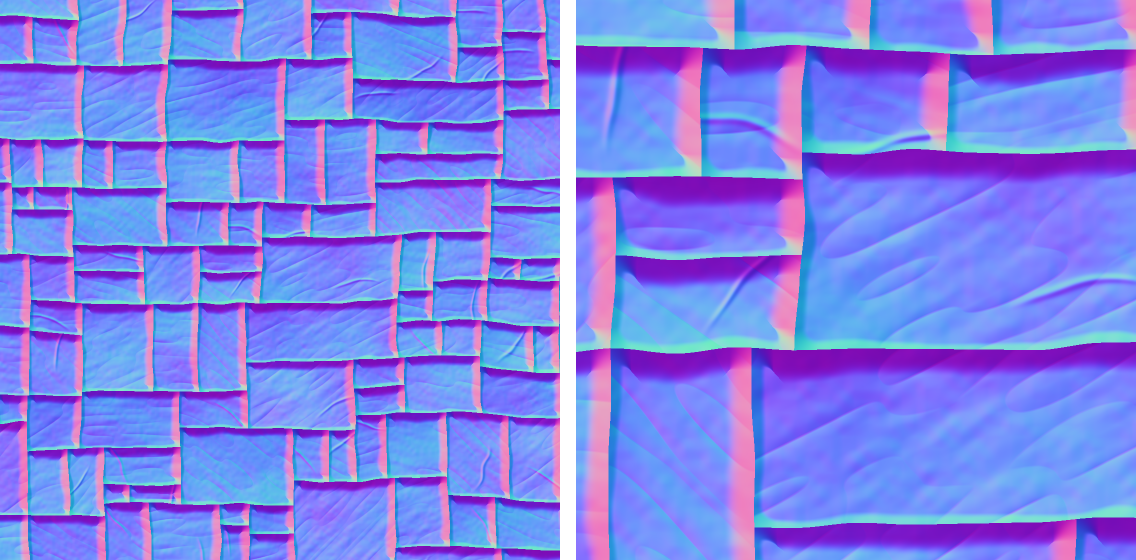
Left, the full canvas; right, a detail of the centre.
Give the GLSL for this texture map, as a Shadertoy shader.

```glsl
const vec2  GRID = vec2(6.0, 9.0);          // lattice of large blocks
const float JITTER = 0.36;                  // joint offset in lattice units
const vec2  SPLIT_CHANCE = vec2(0.50, 0.25);
const float MIN_SPLIT = 0.095;              // shortest side that may be split
const float CORNER = 0.013;                 // corner radius
const float WIDE_BEVEL = 0.0185;            // top and right edges
const float THIN_BEVEL = 0.0065;            // bottom and left edges
const float WIDE_STEEP = 1.65;
const float THIN_STEEP = 0.85;
const vec2  FACE_TILT = vec2(-0.14, 0.18);  // mean slope of the faces
const vec2  MOTTLE = vec2(-0.40, 1.00);     // broad undulation of the faces
const float GRAIN_HEIGHT = 0.0013;
const float CRACK_SHARE = 0.35;
const float CRACK_WIDTH = 0.0026;
const int   SAMPLES = 2;                    // per axis

float hash(vec2 p) {
    return fract(sin(dot(p, vec2(127.1, 311.7))) * 43758.5453);
}

float noise(vec2 p) {
    vec2 i = floor(p), f = fract(p);
    f = f * f * (3.0 - 2.0 * f);
    return mix(mix(hash(i), hash(i + vec2(1, 0)), f.x),
               mix(hash(i + vec2(0, 1)), hash(i + 1.0), f.x), f.y);
}

float fbm(vec2 p) {
    float sum = 0.0, amp = 0.533;
    for (int i = 0; i < 4; i++) {
        sum += amp * noise(p);
        p = mat2(1.6, 1.2, -1.2, 1.6) * p + 7.3;
        amp *= 0.5;
    }
    return sum;
}

float jointOffset(vec2 v) {
    return JITTER * (2.0 * hash(v + 11.0) - 1.0);
}

// Interlocking rectangles: lattice points carry vertical and horizontal joints in turn
void findBlock(vec2 p, out vec2 lo, out vec2 hi, out float id) {
    vec2 g = p * GRID;
    lo = vec2(0); hi = vec2(1); id = 0.0;
    for (int k = 0; k < 9; k++) {
        vec2 c = floor(g) + vec2(k % 3 - 1, k / 3 - 1);
        float sw = jointOffset(c), se = jointOffset(c + vec2(1, 0));
        float nw = jointOffset(c + vec2(0, 1)), ne = jointOffset(c + 1.0);
        bool even = mod(c.x + c.y, 2.0) < 0.5;
        vec2 a = c + (even ? vec2(sw, se) : vec2(nw, sw));
        vec2 b = c + 1.0 + (even ? vec2(ne, nw) : vec2(se, ne));
        if (all(greaterThanEqual(g, a)) && all(lessThan(g, b))) {
            lo = a / GRID; hi = b / GRID; id = hash(c + 3.7) * 50.0;
        }
    }
    // Split some blocks into smaller stones
    for (int k = 0; k < 2; k++) {
        vec2 size = hi - lo;
        int axis = size.x * (0.4 + hash(vec2(id, 1.3))) > size.y ? 0 : 1;
        if (size[axis] < MIN_SPLIT || hash(vec2(id, 2.9)) > SPLIT_CHANCE[k]) break;
        float cut = lo[axis] + size[axis] * mix(0.32, 0.68, hash(vec2(id, 4.1)));
        if (p[axis] < cut) { hi[axis] = cut; id += 1.37; }
        else { lo[axis] = cut; id += 2.71; }
    }
}

// Fine tooling marks, stretched along a direction of each stone
float grain(vec2 p, float id) {
    float a = 1.6 * (hash(vec2(id, 5.5)) - 0.5);
    vec2 q = mat2(cos(a), -sin(a), sin(a), cos(a)) * p + id;
    float ridge = 1.0 - abs(2.0 * noise(q * vec2(16, 60)) - 1.0);
    return GRAIN_HEIGHT * (noise(q * vec2(35, 100)) + ridge * ridge + 0.5 * noise(p * 140.0));
}

vec2 crackGradient(vec2 d, vec2 halfSize, float id) {
    float a = 6.2832 * hash(vec2(id, 6.1));
    vec2 n = vec2(cos(a), sin(a));
    vec2 o = d - halfSize * (1.5 * vec2(hash(vec2(id, 7.7)), hash(vec2(id, 8.3))) - 0.75);
    float along = dot(o, vec2(-n.y, n.x));
    float t = (dot(o, n) + 3.0 * along * along + 0.006 * (noise(d * 40.0 + id) - 0.5)) / CRACK_WIDTH;
    float reach = 1.0 - smoothstep(0.015, 0.05, abs(along));
    return n * t * exp(-t * t) * reach * 1.5 * step(hash(vec2(id, 9.1)), CRACK_SHARE);
}

vec3 wallNormal(vec2 uv) {
    // Crooked joints
    vec2 p = uv + 0.016 * (vec2(noise(uv * 5.0), noise(uv * 5.0 + 31.0)) - 0.5)
                + 0.005 * (vec2(noise(uv * 28.0 + 5.0), noise(uv * 28.0 + 57.0)) - 0.5);
    vec2 lo, hi;
    float id;
    findBlock(p, lo, hi, id);
    vec2 halfSize = 0.5 * (hi - lo), d = p - 0.5 * (lo + hi);

    // Rounded outline: outward direction and inset depth
    vec2 q = abs(d) - halfSize + CORNER;
    vec2 outward = min(q.x, q.y) > 0.0 ? normalize(q) : (q.x > q.y ? vec2(1, 0) : vec2(0, 1));
    outward *= sign(d);
    float depth = CORNER - length(max(q, 0.0)) - min(max(q.x, q.y), 0.0);
    depth += 0.005 * (noise(uv * 38.0 + id) - 0.5);

    // Bevels, then softer shoulders
    float side = smoothstep(-0.6, 0.6, outward.x + outward.y);
    float width = mix(THIN_BEVEL, WIDE_BEVEL, side);
    float bevel = mix(THIN_STEEP, WIDE_STEEP, side) * (1.0 - smoothstep(0.35 * width, width, depth));
    vec2 slope = vec2(outward.x, -outward.y) * bevel;
    vec2 far = max(hi - p, 0.0), near = max(p - lo, 0.0);
    slope += vec2(0.22, -0.42) * exp(-far / 0.016) + vec2(-0.10, 0.15) * exp(-near / 0.014);

    // Uneven stone face
    slope += FACE_TILT + MOTTLE * (fbm(uv * vec2(8, 11) + id) - 0.5);
    slope.x += 0.40 * (fbm(uv * 10.0 + id + 19.0) - 0.5);
    slope += 0.20 * (vec2(hash(vec2(id, 10.3)), hash(vec2(id, 12.7))) - 0.5);
    vec2 e = vec2(0.0012, 0.0);
    float h = grain(uv, id);
    vec2 gradient = (vec2(grain(uv + e.xy, id), grain(uv + e.yx, id)) - h) / e.x;
    gradient += crackGradient(d, halfSize, id);
    slope += vec2(-gradient.x, gradient.y);
    return normalize(vec3(slope, 1.0));
}

void mainImage(out vec4 fragColor, in vec2 fragCoord) {
    vec3 sum = vec3(0);
    for (int k = 0; k < SAMPLES * SAMPLES; k++) {
        vec2 shift = (vec2(k % SAMPLES, k / SAMPLES) + 0.5) / float(SAMPLES) - 0.5;
        sum += wallNormal((fragCoord + shift) / iResolution.y);
    }
    fragColor = vec4(0.5 + 0.5 * sum / float(SAMPLES * SAMPLES), 1.0);
}
```
